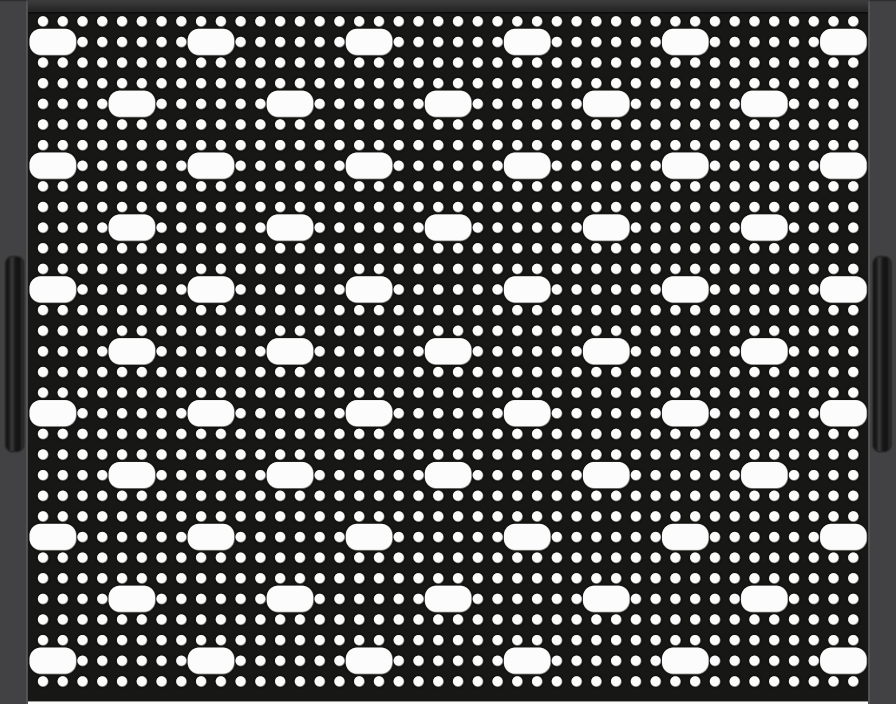
A WebGL 2 fragment shader for this pattern:

```glsl
#version 300 es
precision highp float;
// Perforated black panel: a grid of small round holes with staggered
// rounded slots, held between two grey side rails with grip handles.
// Holes and slots are distance fields folded onto bounded lattices.
uniform vec2 u_resolution;
out vec4 fragColor;

float roundedBox(vec2 p, vec2 halfSize, float radius) {
  vec2 d = abs(p) - halfSize + radius;
  return length(max(d, 0.0)) + min(max(d.x, d.y), 0.0) - radius;
}

// Offset from p to the nearest lattice point with index 0..last
vec2 foldGrid(vec2 p, vec2 pitch, vec2 last) {
  return p - pitch * clamp(round(p / pitch), vec2(0.0), last);
}

// Signed distance to the union of all holes and slots
float perforation(vec2 p) {
  vec2 pitch = vec2(16.94, 17.68);
  vec2 q = p - vec2(37.0, 19.2);
  float holes = length(foldGrid(q, pitch, vec2(41.0, 32.0))) - 4.6;

  // Slots sit every third row; odd slot rows shift by half a period
  vec2 slotPitch = pitch * vec2(8.0, 3.0);
  q -= pitch * vec2(0.5, 1.0);
  float row = clamp(round(q.y / slotPitch.y), 0.0, 10.0);
  float odd = mod(row, 2.0);
  q.x -= odd * 0.5 * slotPitch.x;
  vec2 offset = foldGrid(q, slotPitch, vec2(5.0 - odd, 10.0));
  return min(holes, roundedBox(offset, vec2(20.2, 11.5), 10.0));
}

// Antialiased coverage of a distance field
float cover(float d, float px) {
  return clamp(0.5 - d / px, 0.0, 1.0);
}

void main() {
  // Design space: 768 units across the canvas, origin at lower left
  float px = 768.0 / u_resolution.x;
  vec2 p = gl_FragCoord.xy * px;
  float top = u_resolution.y * px;

  // Panel with a lit top lip and a bright gap along the bottom
  vec3 color = vec3(0.092, 0.092, 0.086);
  float lip = mix(0.15, 0.23, smoothstep(top - 10.0, top, p.y));
  color = mix(color, vec3(lip), cover(top - 10.5 - p.y, px));
  color = mix(color, vec3(0.04), cover(abs(p.y - top + 11.0) - 0.6, px));
  color = mix(color, vec3(0.99), cover(p.y - 2.2, px));

  // Holes: soft shadow, grey cut edge, then white opening
  float edge = perforation(p);
  color *= 1.0 - 0.25 * smoothstep(3.0, 0.0, edge);
  color = mix(color, vec3(0.52, 0.53, 0.51), cover(edge, px));
  float opening = perforation(p + vec2(0.25, -0.3)) + 0.35;
  color = mix(color, vec3(0.99), cover(opening, px));

  // Side rails, mirrored about the centre
  float x = min(p.x, 768.0 - p.x);
  vec3 rail = vec3(0.26, 0.26, 0.265);
  rail += 0.09 * cover(abs(x - 23.0) - 0.6, px);
  rail -= 0.08 * cover(top - 1.2 - p.y, px);
  color = mix(color, rail, cover(x - 24.0, px));

  // Grip handles: soft outline, dark body, rounded vertical sheen
  vec2 g = vec2(p.x < 384.0 ? p.x - 12.5 : p.x - 756.0, p.y - top * 0.497);
  float grip = roundedBox(g, vec2(7.2, 83.0), 5.5);
  color *= 1.0 - 0.45 * smoothstep(2.5, 0.0, grip);
  float sheen = 0.08 + 0.13 * exp(-pow((g.x + 2.2) / 2.2, 2.0));
  sheen += 0.09 * smoothstep(4.0, 7.0, g.x);
  color = mix(color, vec3(sheen), cover(grip, px));

  fragColor = vec4(color, 1.0);
}
```
